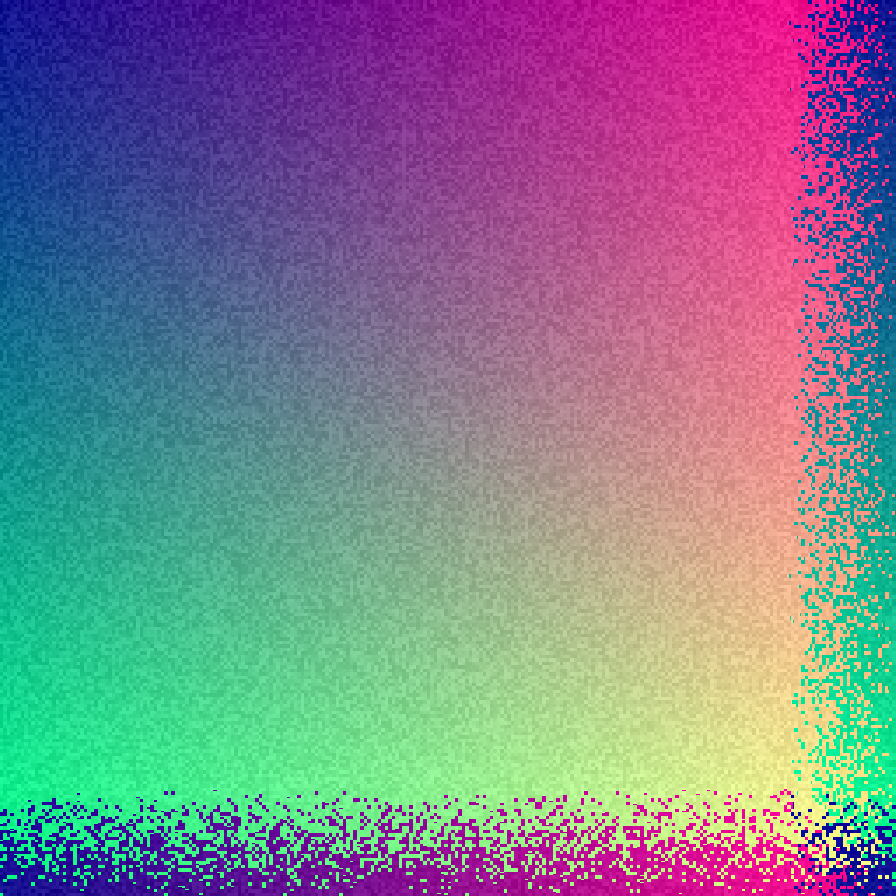
A Shadertoy shader for this background:

```glsl
// Grainy red-green gradient over mid blue, whose channels wrap into speckle at the right and bottom.

// Sine-free hash of a grid cell to 0..1
float hash(vec2 cell) {
    vec3 p = fract(cell.xyx * 0.1031);
    p += dot(p, p.yzx + 33.33);
    return fract((p.x + p.y) * p.z);
}

void mainImage(out vec4 fragColor, in vec2 fragCoord) {
    vec2 uv = fragCoord / iResolution.xy;

    // One grain value per cell, shared by all channels
    float grain = 0.12 * hash(floor(uv * 256.0));

    // Red grows rightward, green grows downward; overflow wraps to dark
    vec3 gradient = vec3(uv.x, 1.0 - uv.y, 0.5);
    fragColor = vec4(fract(gradient + grain), 1.0);
}
```
